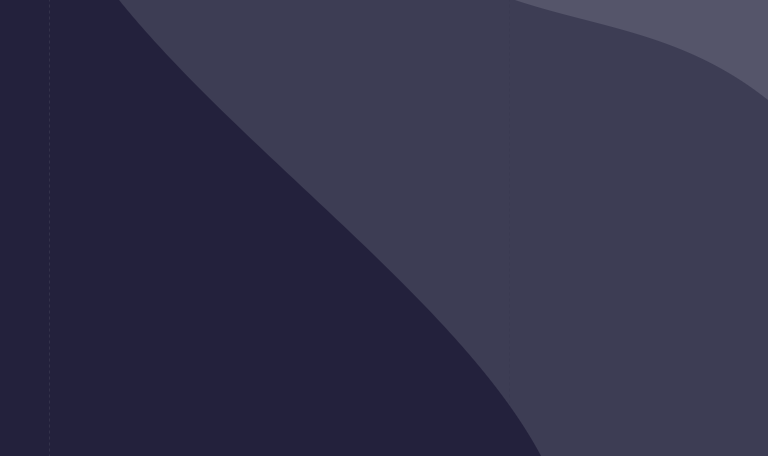
Reproduce this background procedurally as a Shadertoy shader.

```glsl
// Two slate hills of flat colour sweep over a dark indigo ground.
// Each border is a cubic curve, smoothed by its screen-space gradient;
// faint dashed vertical guides lie on top.

// Coverage of the region where field > 0, about one pixel soft.
float coverage(float field) {
    float slope = length(vec2(dFdx(field), dFdy(field)));
    return clamp(field / max(slope, 1e-6) + 0.5, 0.0, 1.0);
}

// Cubic without constant term, in nested form.
float cubic(float t, vec3 k) {
    return t * (k.x + t * (k.y + t * k.z));
}

// Thin vertical line broken into even dashes.
float dashedGuide(vec2 p, float x) {
    float line = coverage(0.00065 - abs(p.x - x));
    float dash = smoothstep(0.2, 0.3, abs(fract(p.y * 76.0) - 0.5));
    return line * dash;
}

void mainImage(out vec4 fragColor, in vec2 fragCoord) {
    vec2 p = fragCoord / iResolution.xy;
    p.y = 1.0 - p.y; // measure depth from the top edge

    vec3 indigo = vec3(0.139, 0.129, 0.235);
    vec3 slate = vec3(0.239, 0.239, 0.329);
    vec3 paleSlate = vec3(0.333, 0.333, 0.416);

    // Large diagonal sweep from upper left to lower right
    float sweepX = 0.155 + cubic(p.y, vec3(0.4792, 0.375, -0.3047));
    vec3 color = mix(indigo, slate, coverage(p.x - sweepX));

    // Pale hill in the upper right corner
    float along = (p.x - 0.6706) / 0.3294;
    float hillY = cubic(along, vec3(0.1848, -0.153, 0.1875));
    color = mix(color, paleSlate, coverage(hillY - p.y));

    // Dashed guides
    color = mix(color, slate, 0.6 * dashedGuide(p, 0.0641));
    color = mix(color, indigo, 0.12 * dashedGuide(p, 0.663));

    fragColor = vec4(color, 1.0);
}
```
